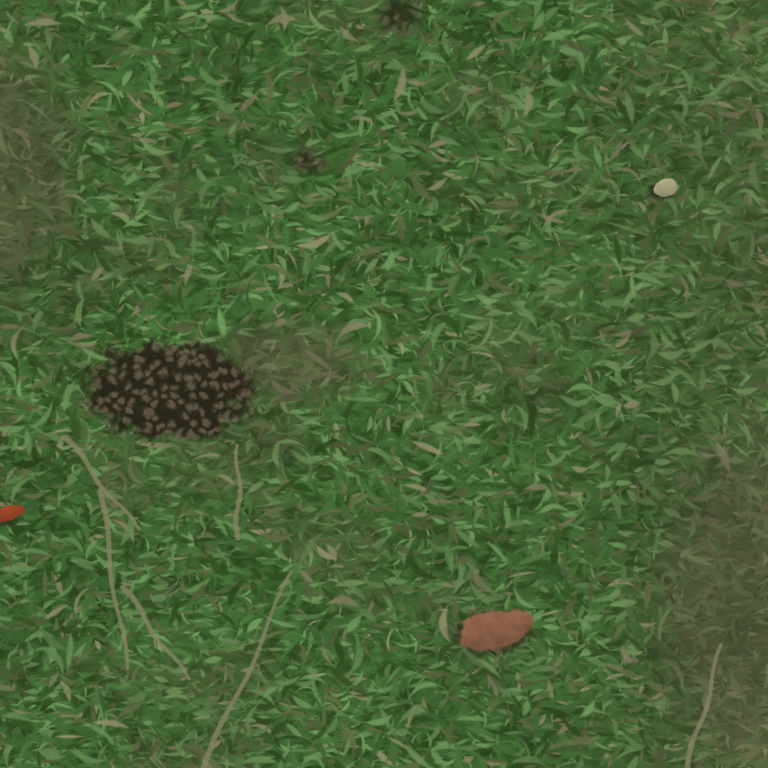
This texture is drawn by a Shadertoy shader. Its source:

```glsl
// A worn lawn seen from above: short tangled grass, a crumbly soil patch, dry stalks and a fallen leaf.

const vec3 DEEP_GREEN  = vec3(0.19, 0.30, 0.13);
const vec3 GRASS_GREEN = vec3(0.25, 0.40, 0.20);
const vec3 LIGHT_GREEN = vec3(0.39, 0.53, 0.32);
const vec3 OLIVE       = vec3(0.34, 0.38, 0.24);
const vec3 STRAW       = vec3(0.52, 0.51, 0.39);
const vec3 SOIL        = vec3(0.15, 0.13, 0.09);
const vec3 CRUMB       = vec3(0.44, 0.37, 0.31);
const vec3 DRY_EARTH   = vec3(0.36, 0.34, 0.25);
const vec3 LEAF_BROWN  = vec3(0.55, 0.38, 0.29);
const vec3 LEAF_RED    = vec3(0.60, 0.27, 0.15);

vec4 hash4(vec2 p) {
    vec4 q = fract(p.xyxy * vec4(0.1031, 0.1030, 0.0973, 0.1099));
    q += dot(q, q.wzxy + 33.33);
    return fract((q.xxyz + q.yzzw) * q.zywx);
}

// Distance to the nearest jittered cell point.
float cellular(vec2 p) {
    vec2 cell = floor(p);
    float nearest = 2.0;
    for (int y = -1; y <= 1; y++)
    for (int x = -1; x <= 1; x++) {
        vec2 id = cell + vec2(x, y);
        nearest = min(nearest, length(id + hash4(id).xy - p));
    }
    return nearest;
}

// Smooth irregular field, roughly -1 to 1.
float layeredSines(vec2 p) {
    float sum = 0.0, gain = 0.5;
    for (int i = 0; i < 5; i++) {
        sum += gain * sin(p.x + 1.7 * sin(p.y)) * cos(p.y + 1.3 * sin(p.x * 0.7));
        p = mat2(1.4, 1.1, -1.1, 1.4) * p + 2.3;
        gain *= 0.62;
    }
    return sum;
}

// Soft ellipse with a ragged outline: 1 inside, 0 outside.
float raggedSpot(vec2 uv, vec2 center, vec2 radius, float soft) {
    float d = length((uv - center) / radius) + 0.28 * layeredSines(uv * 60.0);
    return 1.0 - smoothstep(1.0 - soft, 1.0 + soft, d);
}

// Picks a blade colour by its share of the lawn.
vec3 bladeColour(float pick) {
    vec3 c = mix(DEEP_GREEN, GRASS_GREEN, step(0.20, pick));
    c = mix(c, LIGHT_GREEN, step(0.56, pick));
    c = mix(c, OLIVE, step(0.80, pick));
    return mix(c, STRAW, step(0.955, pick));
}

// Paints one layer of short bent blades over col.
vec3 addBlades(vec3 col, vec2 uv, float scale, float seed, float dry) {
    vec2 p = uv * scale;
    vec2 cell = floor(p);
    for (int y = -1; y <= 1; y++)
    for (int x = -1; x <= 1; x++) {
        vec2 id = cell + vec2(x, y);
        vec4 r = hash4(id + seed * 17.3);
        vec4 s = hash4(id + seed * 31.7 + 90.0);
        float angle = 3.14159 * r.z - 0.35 * sin(6.28318 * r.z);
        vec2 d = p - id - r.xy;
        d = mat2(cos(angle), -sin(angle), sin(angle), cos(angle)) * d;
        d.y += (s.x - 0.5) * 1.1 * d.x * d.x;
        float along = d.x / mix(0.4, 0.95, s.y);
        float width = mix(0.07, 0.20, s.z) * (1.0 - along * along);
        float cover = smoothstep(0.08, -0.08, abs(d.y) - width);
        vec3 tint = mix(bladeColour(r.w), DRY_EARTH, dry * 0.65);
        col = mix(col, tint * mix(0.88, 1.14, s.w), cover * 0.85);
    }
    return col;
}

// Tapered, slightly wavy stalk running from ends.xy to ends.zw.
float stalk(vec2 uv, vec4 ends, float width) {
    vec2 axis = ends.zw - ends.xy;
    float t = clamp(dot(uv - ends.xy, axis) / dot(axis, axis), 0.0, 1.0);
    vec2 normal = normalize(vec2(-axis.y, axis.x));
    vec2 nearest = ends.xy + axis * t + normal * 0.003 * sin(t * 9.0);
    float d = length(uv - nearest) - width * (1.0 - 0.5 * t);
    return smoothstep(0.002, -0.001, d);
}

// Paints a shaded leaf with a shadow below it.
vec3 addLeaf(vec3 col, vec2 uv, vec2 center, vec2 radius, vec3 tint) {
    vec2 d = uv - center;
    vec2 q = mat2(0.94, -0.34, 0.34, 0.94) * d;
    col = mix(col, SOIL, 0.6 * raggedSpot(uv, center - vec2(0.006, 0.005), radius, 0.25));
    float body = raggedSpot(q + center, center, radius, 0.10);
    float shade = 0.95 + 0.12 * q.y / radius.y + 0.10 * layeredSines(d * 110.0);
    return mix(col, tint * shade, body);
}

void mainImage(out vec4 fragColor, in vec2 fragCoord) {
    vec2 uv = fragCoord / iResolution.y;

    // Worn ground along the sides and in scattered patches
    float patches = layeredSines(uv * 9.0 + 4.0);
    float dry = 0.45 * smoothstep(0.15, 0.8, patches);
    dry += 0.9 * raggedSpot(uv, vec2(0.0, 0.78), vec2(0.10, 0.16), 0.5);
    dry += 0.8 * raggedSpot(uv, vec2(1.0, 0.20), vec2(0.14, 0.20), 0.5);
    dry += 0.9 * raggedSpot(uv, vec2(0.38, 0.53), vec2(0.09, 0.05), 0.5);
    dry = min(dry + 0.35 * smoothstep(0.65, 1.0, uv.x), 1.0);

    // Grass, from shaded undergrowth to top blades
    float clumps = smoothstep(0.1, 0.9, cellular(uv * 45.0));
    vec3 col = mix(GRASS_GREEN, DEEP_GREEN * 0.9, clumps);
    col = mix(col, DRY_EARTH * 0.9, dry * 0.6);
    for (int i = 0; i < 5; i++) {
        float layer = float(i);
        col = addBlades(col, uv + 0.137 * layer, 62.0 - 6.0 * layer, layer + 1.0, dry);
    }
    col *= 1.0 + 0.10 * layeredSines(uv * 14.0);

    // Crumbly bare soil
    float soil = raggedSpot(uv, vec2(0.215, 0.49), vec2(0.105, 0.060), 0.15);
    soil += 0.7 * raggedSpot(uv, vec2(0.40, 0.79), vec2(0.022, 0.016), 0.5);
    soil += 0.7 * raggedSpot(uv, vec2(0.52, 0.98), vec2(0.030, 0.020), 0.5);
    vec2 warped = uv + 0.006 * vec2(layeredSines(uv * 80.0), layeredSines(uv.yx * 80.0));
    float crumbs = 1.0 - smoothstep(0.12, 0.55, cellular(warped * 72.0));
    col = mix(col, mix(SOIL, CRUMB, crumbs * 0.8), min(soil, 1.0) * 0.9);

    // Dry stalks
    vec4 stalks[6] = vec4[6](
        vec4(0.085, 0.43, 0.18, 0.31), vec4(0.13, 0.36, 0.165, 0.13),
        vec4(0.16, 0.235, 0.245, 0.115), vec4(0.265, 0.0, 0.38, 0.255),
        vec4(0.895, 0.0, 0.94, 0.16), vec4(0.31, 0.30, 0.31, 0.42));
    for (int i = 0; i < 6; i++)
        col = mix(col, STRAW, 0.8 * stalk(uv, stalks[i], 0.0032));

    // Fallen leaves
    col = addLeaf(col, uv, vec2(0.645, 0.18), vec2(0.046, 0.026), LEAF_BROWN);
    col = addLeaf(col, uv, vec2(0.008, 0.33), vec2(0.026, 0.010), LEAF_RED);
    col = addLeaf(col, uv, vec2(0.865, 0.755), vec2(0.016, 0.012), STRAW * 1.25);

    fragColor = vec4(clamp(col, 0.0, 1.0), 1.0);
}
```
